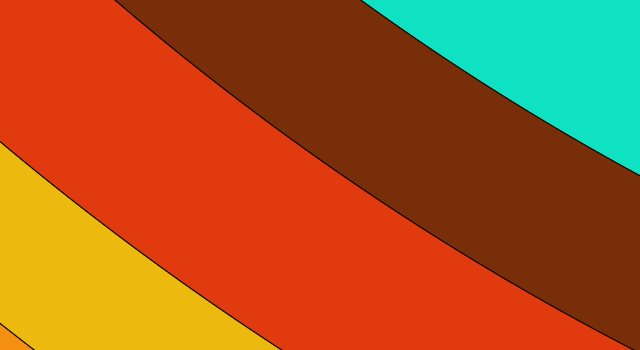
A Shadertoy shader for this background:

```glsl
const int EDGE_COUNT = 4;
const float LINE_HALF_WIDTH = 0.0017;

const vec3 TEAL   = vec3(0.06, 0.885, 0.765);
const vec3 BROWN  = vec3(0.47, 0.185, 0.035);
const vec3 RED    = vec3(0.885, 0.227, 0.06);
const vec3 YELLOW = vec3(0.925, 0.73, 0.06);
const vec3 ORANGE = vec3(0.96, 0.56, 0.07);
const vec3 INK    = vec3(0.01, 0.005, 0.0);

// Circular band edges, inner to outer: centre xy and radius, in canvas heights
const vec3 EDGES[EDGE_COUNT] = vec3[](
    vec3(5.2833, 6.8714, 7.2496),
    vec3(5.3405, 6.8310, 7.6890),
    vec3(5.2738, 6.8810, 8.2049),
    vec3(5.3405, 6.8310, 8.6110)
);
const vec3 BAND_COLORS[EDGE_COUNT] = vec3[](BROWN, RED, YELLOW, ORANGE);

float circleDistance(vec2 p, vec3 circle) {
    return length(p - circle.xy) - circle.z;
}

// Antialiased coverage of the region where the distance is positive
float coverage(float dist, float pixel) {
    return clamp(dist / pixel + 0.5, 0.0, 1.0);
}

void mainImage(out vec4 fragColor, in vec2 fragCoord) {
    vec2 p = fragCoord / iResolution.y;
    float pixel = 1.0 / iResolution.y;
    vec3 color = TEAL;

    // Each edge starts the next band and carries a thin ink outline
    for (int i = 0; i < EDGE_COUNT; i++) {
        float d = circleDistance(p, EDGES[i]);
        color = mix(color, BAND_COLORS[i], coverage(d, pixel));
        color = mix(color, INK, coverage(LINE_HALF_WIDTH - abs(d), pixel));
    }

    fragColor = vec4(color, 1.0);
}
```
